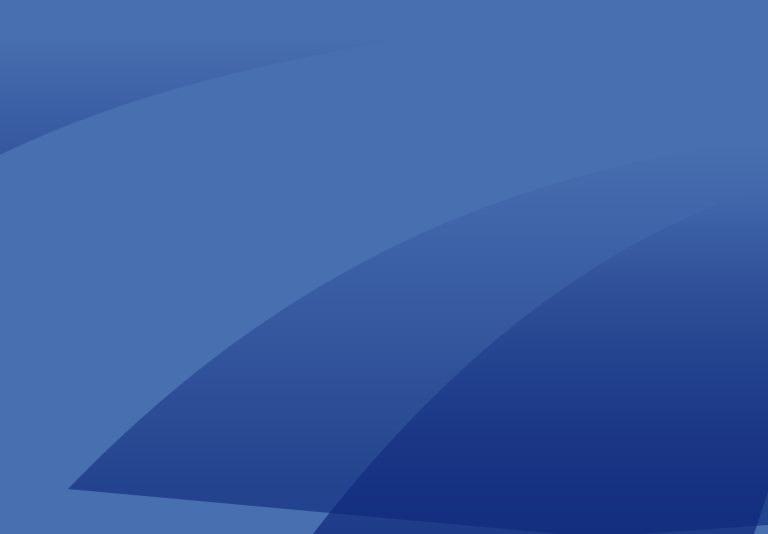
A Shadertoy shader for this background:

```glsl
// Antialiased coverage of the region where d is positive
float cover(float d) {
    return clamp(d / max(fwidth(d), 1e-5) + 0.5, 0.0, 1.0);
}

// Cubic arc height at x
float arc(float x, vec4 k) {
    return k.x + x * (k.y + x * (k.z + x * k.w));
}

// Opacity growing downwards from the top of a sheet
float fade(float y, float top, float bottom, float strength) {
    return strength * clamp((top - y) / (top - bottom), 0.0, 1.0);
}

void mainImage(out vec4 fragColor, in vec2 fragCoord) {
    vec2 uv = fragCoord / iResolution.xy;
    vec3 sky = vec3(0.282, 0.435, 0.69);
    vec3 navy = vec3(0.05, 0.15, 0.475);

    // Upper left sheet, lying above its arc
    float upperArc = arc(uv.x, vec4(0.71, 0.69, -0.76, 0.45));
    float upper = cover(uv.y - upperArc) * fade(uv.y, 0.93, 0.71, 0.33);

    // Wide sheet under the long arc, with a shallow V as its lower edge
    float wideArc = arc(uv.x, vec4(-0.0566, 1.695, -1.195, 0.297));
    float lowerEdge = max(0.1316 * (0.729 - uv.x), 0.101 * (uv.x - 0.833));
    float wide = cover(wideArc - uv.y) * cover(uv.y - lowerEdge)
               * fade(uv.y, 0.73, 0.08, 0.61);

    // Inner sheet, cut by a steep edge at the right
    float innerArc = arc(uv.x, vec4(-1.04, 3.302, -1.999, 0.389));
    float inner = cover(innerArc - uv.y) * cover(0.9818 + 0.231 * uv.y - uv.x)
                * fade(uv.y, 0.65, 0.0, 0.72);

    // Layer the translucent sheets
    vec3 color = mix(sky, navy, upper);
    color = mix(color, navy, wide);
    color = mix(color, navy, inner);
    fragColor = vec4(color, 1.0);
}
```
